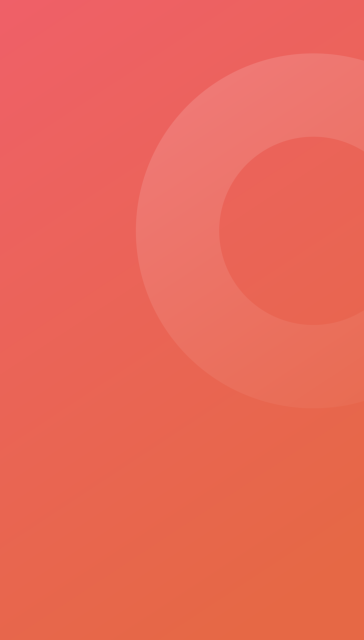
This background is drawn by a Shadertoy shader. Its source:

```glsl
// Warm diagonal gradient with a pale translucent ring cut by the right edge.
#define PINK vec3(0.937, 0.376, 0.408)
#define ORANGE vec3(0.900, 0.408, 0.270)
#define GRADIENT_DIR vec2(0.55, -0.835)
#define GRADIENT_LENGTH 1.04
#define RING_CENTER vec2(0.4896, 0.6393)
#define RING_RADIUS 0.2122
#define RING_HALF_WIDTH 0.0651
#define RING_ALPHA_START 0.145
#define RING_ALPHA_END 0.035

// Signed distance to a ring: negative inside the band.
float ringDistance(vec2 p, float radius, float halfWidth) {
    return abs(length(p) - radius) - halfWidth;
}

void mainImage(out vec4 fragColor, in vec2 fragCoord) {
    // Canvas heights, origin at the lower left.
    vec2 p = fragCoord / iResolution.y;
    float pixel = 1.0 / iResolution.y;

    // Background runs from the upper left corner to the lower right.
    float t = dot(p - vec2(0.0, 1.0), GRADIENT_DIR) / GRADIENT_LENGTH;
    vec3 color = mix(PINK, ORANGE, clamp(t, 0.0, 1.0));

    // White ring that fades along the same diagonal.
    vec2 q = p - RING_CENTER;
    float outerRadius = RING_RADIUS + RING_HALF_WIDTH;
    float fade = clamp(0.5 + 0.5 * dot(q, GRADIENT_DIR) / outerRadius, 0.0, 1.0);
    float alpha = mix(RING_ALPHA_START, RING_ALPHA_END, fade);
    float d = ringDistance(q, RING_RADIUS, RING_HALF_WIDTH);
    float coverage = 1.0 - smoothstep(-0.75 * pixel, 0.75 * pixel, d);
    color = mix(color, vec3(1.0), alpha * coverage);

    fragColor = vec4(color, 1.0);
}
```
